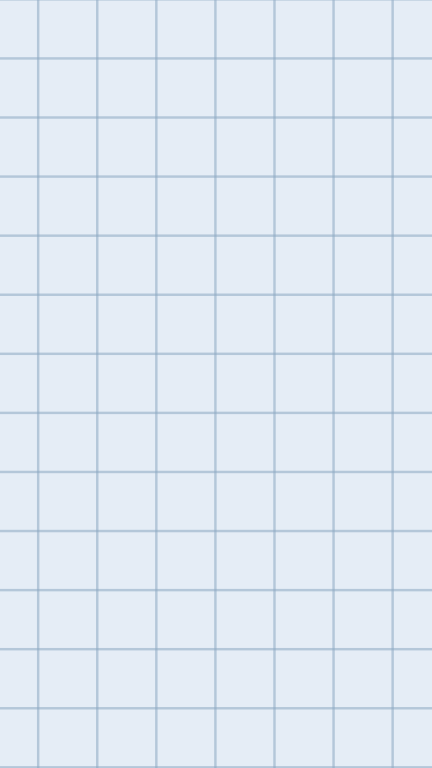
Reproduce this pattern procedurally as a Shadertoy shader.

```glsl
// Pale blue graph paper: thirteen square cells down the canvas, ruled with
// thin translucent lines. Each axis is a repeated distance to the nearest
// line; the two rulings are layered, so their crossings come out darker.

// Antialiased coverage of the rulings at every whole number, per axis
vec2 rulingCoverage(vec2 cell, float pixel) {
    vec2 lineDistance = abs(fract(cell + 0.5) - 0.5);
    return clamp((0.021 - lineDistance) / pixel + 0.5, 0.0, 1.0);
}

void mainImage(out vec4 fragColor, in vec2 fragCoord) {
    // Cell units: a line near the vertical centre axis and the lower edge,
    // with the whole ruling set slightly to the upper left
    float pixel = 13.0 / iResolution.y;
    vec2 cell = vec2(fragCoord.x - 0.5 * iResolution.x, fragCoord.y) * pixel;
    cell += vec2(0.010, -0.011);

    // Translucent ink, laid down once per direction
    vec2 ink = 0.55 * rulingCoverage(cell, pixel);
    vec3 paper = vec3(0.898, 0.930, 0.966);
    vec3 inkColor = vec3(0.55, 0.66, 0.76);
    vec3 color = mix(paper, inkColor, ink.x);
    color = mix(color, inkColor, ink.y);

    fragColor = vec4(color, 1.0);
}
```
